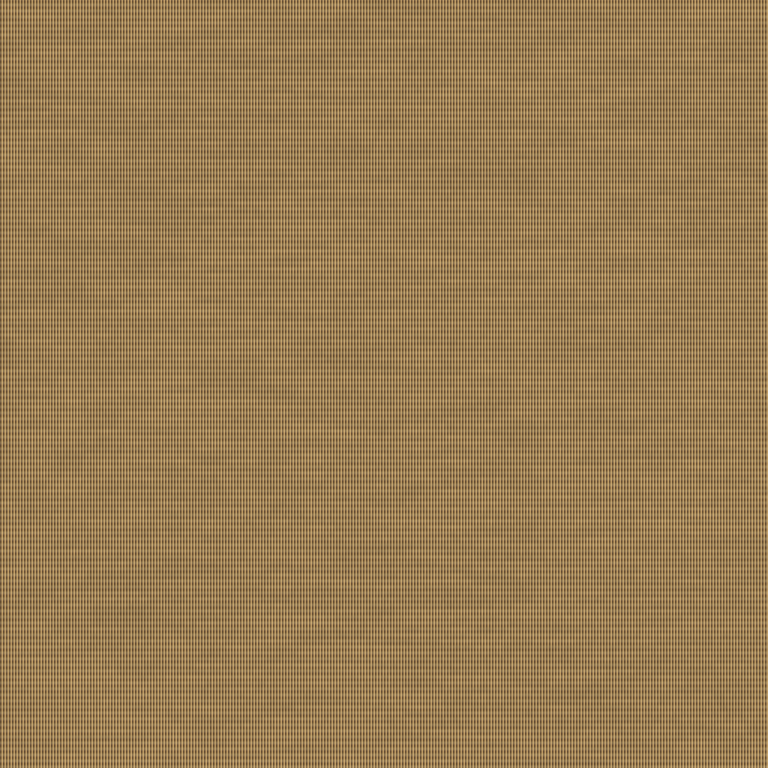
Give the GLSL for this texture, as a Shadertoy shader.

```glsl
// Fine ribbed tan cloth: narrow light warp threads over dark gaps, crossed by weft rows.

float hash(vec2 p) {
    vec3 q = fract(vec3(p.xyx) * 0.1031);
    q += dot(q, q.yzx + 33.33);
    return fract((q.x + q.y) * q.z);
}

float valueNoise(vec2 p) {
    vec2 i = floor(p), f = fract(p);
    f = f * f * (3.0 - 2.0 * f);
    return mix(mix(hash(i), hash(i + vec2(1, 0)), f.x),
               mix(hash(i + vec2(0, 1)), hash(i + vec2(1, 1)), f.x), f.y);
}

// Running area of a stripe that fills the right half of each unit cell
float stripeArea(float x) {
    return 0.5 * floor(x) + max(fract(x) - 0.5, 0.0);
}

void mainImage(out vec4 fragColor, in vec2 fragCoord) {
    vec2 uv = fragCoord / iResolution.xy;
    vec2 threads = vec2(256.0, 128.0);
    vec2 p = uv * threads;
    vec2 footprint = threads / iResolution.xy;

    // Box-filtered warp thread coverage
    float warp = (stripeArea(p.x + 0.5 * footprint.x)
                - stripeArea(p.x - 0.5 * footprint.x)) / footprint.x;

    // Rounded weft shading, faded where rows become too small to resolve
    float fade = 1.0 - smoothstep(0.4, 1.0, footprint.y);
    float weft = 0.5 + 0.5 * fade * cos(6.28318 * (p.y - 0.2));
    float cool = fade * cos(6.28318 * p.y);

    // Thread colours
    vec3 gap = mix(vec3(0.38, 0.29, 0.195), vec3(0.52, 0.43, 0.295), weft);
    gap.b += 0.015 * cool;
    vec3 thread = mix(vec3(0.725, 0.585, 0.375), vec3(0.765, 0.645, 0.435), weft);
    vec3 color = mix(gap, thread, warp);

    // Uneven yarn: long weft slubs, fine grain and faint broad fading
    float slub = valueNoise(vec2(uv.x * 22.0, p.y)) - 0.5;
    float grain = valueNoise(p + 71.0) - 0.5;
    float wear = valueNoise(uv * vec2(5.0, 9.0) + 19.0) - 0.5;
    color *= 1.0 + 0.06 * slub + 0.05 * grain + 0.02 * wear;

    fragColor = vec4(color, 1.0);
}
```
